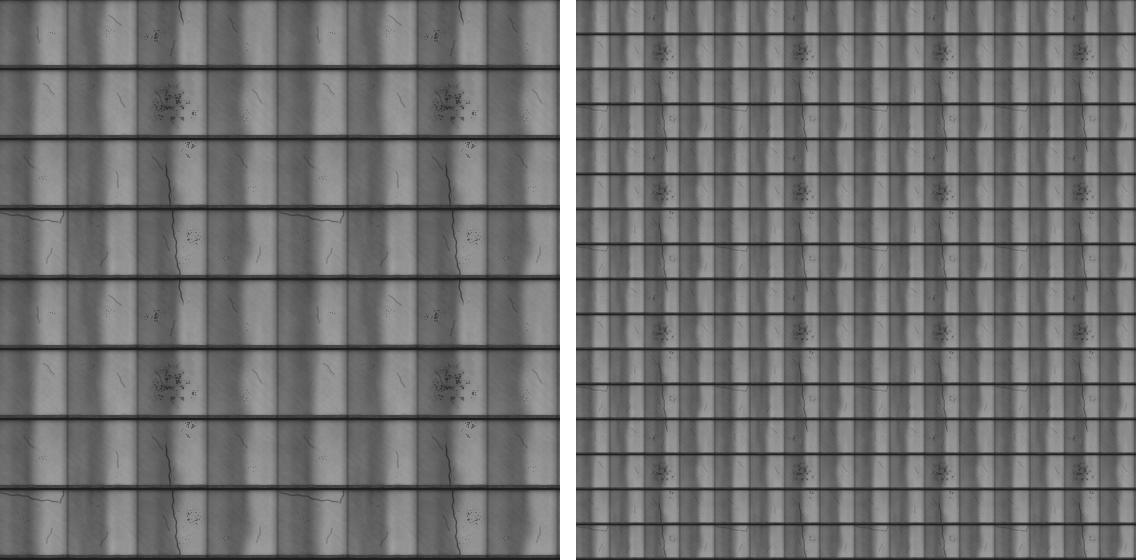
Left: one tile. Right: repeated 2 by 2.
Give the GLSL for this texture, as a Shadertoy shader.

```glsl
// Grey weathered roof tiles: an 8 by 8 grid of folded tiles with dark lips, cracks and stains.
const float TILES = 8.0;          // tiles across and down
const float PERIOD = 4.0;         // tiles before the wear repeats
const float SEAM_SHIFT = 0.035;   // side seams sit left of the grid line
const float GAP_TOP = 0.032;      // black gap below the lip
const float LIP_TOP = 0.073;      // upper edge of the lip
const float CRACK_WIDTH = 0.006;
const float PIT_DENSITY = 26.0;   // pit cells per tile
const float FLANK = 0.425;        // grey levels
const float VALLEY = 0.365;
const float CREST = 0.575;
const float LIP_GREY = 0.25;
const float GAP_GREY = 0.12;

vec2 hash2(vec2 p) {
    vec3 h = fract(vec3(p.xyx) * vec3(0.1031, 0.1030, 0.0973));
    h += dot(h, h.yzx + 33.33);
    return fract((h.xx + h.yz) * h.zy);
}

// Value noise with freq cells per tile, wrapping every PERIOD tiles
float noise(vec2 p, vec2 freq) {
    p *= freq;
    vec2 i = floor(p), f = fract(p), wrap = freq * PERIOD;
    f = f * f * (3.0 - 2.0 * f);
    float a = hash2(mod(i, wrap)).x;
    float b = hash2(mod(i + vec2(1, 0), wrap)).x;
    float c = hash2(mod(i + vec2(0, 1), wrap)).x;
    float d = hash2(mod(i + 1.0, wrap)).x;
    return mix(mix(a, b, f.x), mix(c, d, f.x), f.y);
}

// Cellular noise: distance to the nearest scattered point, in cells
float cellular(vec2 p, float freq) {
    p *= freq;
    vec2 i = floor(p), f = fract(p);
    float nearest = 2.0;
    for (int y = -1; y <= 1; y++)
        for (int x = -1; x <= 1; x++) {
            vec2 o = vec2(x, y);
            nearest = min(nearest, length(o + hash2(mod(i + o, freq * PERIOD)) - f));
        }
    return nearest;
}

vec2 wrapOffset(vec2 d) { return d - PERIOD * round(d / PERIOD); }

// Wavering hairline from a to b, fading at both ends
float crack(vec2 p, vec2 a, vec2 b, float px) {
    float len = length(b - a);
    vec2 dir = (b - a) / len, d = wrapOffset(p - 0.5 * (a + b));
    float along = dot(d, dir), across = dot(d, vec2(-dir.y, dir.x));
    across += 0.012 * sin(along * 15.0 + a.x * 9.0) + 0.006 * sin(along * 43.0);
    float line = 1.0 - smoothstep(CRACK_WIDTH - 0.5 * px, CRACK_WIDTH + px, abs(across));
    return line * (1.0 - smoothstep(0.43, 0.5, abs(along) / len));
}

// Soft round area where pits gather
float patchMask(vec2 p, vec2 center, float radius) {
    return 1.0 - smoothstep(0.2 * radius, radius, length(wrapOffset(p - center)));
}

void mainImage(out vec4 fragColor, in vec2 fragCoord) {
    vec2 p = fragCoord / iResolution.xy * TILES;
    float px = TILES / iResolution.y;
    vec2 shifted = p + vec2(SEAM_SHIFT, 0.0);
    vec2 cell = mod(floor(shifted), PERIOD), t = fract(shifted);
    vec2 rnd = hash2(cell + 11.0);

    // Fold: flat flank, dark valley, bright crest, with drifting edges
    float drift = 0.07 * (hash2(vec2(cell.x, 7.0)).x - 0.5) + 0.05 * (rnd.x - 0.5);
    drift += 0.10 * (noise(p, vec2(3, 2)) - 0.5);
    float fold = t.x + drift;
    float grey = mix(FLANK, VALLEY, smoothstep(0.08, 0.40, fold));
    grey = mix(grey, CREST, smoothstep(0.43, 0.66, fold));
    grey -= 0.11 * smoothstep(0.88, 1.0, t.x);
    grey *= mix(1.04, 0.95, t.y) + 0.04 * (rnd.y - 0.5);

    // Surface: long streaks, mottling and fine diagonal grain
    vec2 slanted = vec2(p.x + p.y, p.y);
    grey += 0.045 * (noise(p, vec2(10, 1)) - 0.5) + 0.03 * (noise(p, vec2(5)) - 0.5);
    grey += 0.025 * (noise(slanted, vec2(16, 9)) - noise(slanted + 0.02, vec2(16, 9)));
    grey += 0.022 * (noise(p, vec2(34)) - 0.5);

    // Stains and pits, gathered in patches
    float heavy = patchMask(p, vec2(2.47, 2.50), 0.48);
    float light = patchMask(p, vec2(2.20, 3.52), 0.25) + patchMask(p, vec2(2.68, 0.58), 0.30)
                + patchMask(p, vec2(2.70, 1.86), 0.22)
                + 0.45 * patchMask(p, cell + 0.2 + 0.6 * hash2(cell + 31.0), 0.22);
    float clumps = smoothstep(0.35, 0.75, noise(p, vec2(13)));
    float pitRadius = 0.48 * clumps * min(heavy + light, 1.0);
    float pits = 1.0 - smoothstep(pitRadius - 0.2, pitRadius + 0.06, cellular(p, PIT_DENSITY));
    grey *= 1.0 - 0.38 * pits * smoothstep(0.02, 0.25, pitRadius);
    grey *= 1.0 - heavy * (0.06 + 0.13 * clumps);

    // Cracks: one long split, one bent split and a faint hairline on each tile
    float split = crack(p, vec2(2.37, 1.72), vec2(2.61, -0.40), px);
    float bent = max(crack(p, vec2(-0.02, 0.97), vec2(0.87, 0.81), px),
                     crack(p, vec2(0.85, 0.80), vec2(0.91, 1.00), px));
    float angle = 1.0 + 1.4 * rnd.x;
    vec2 middle = cell + 0.25 + 0.5 * rnd.yx, reach = 0.13 * vec2(cos(angle), sin(angle));
    float hairline = crack(p, middle - reach, middle + reach, px);
    grey *= 1.0 - max(0.45 * split, max(0.32 * bent, 0.2 * hairline));

    // Side seam and the shadow cast by the tile above
    float seam = min(t.x, 1.0 - t.x);
    grey *= 1.0 - 0.22 * exp(-pow(seam / 0.016, 2.0)) - 0.07 * exp(-seam / 0.04);
    grey *= 1.0 - 0.50 * exp(-(1.0 - t.y) / 0.025);

    // Lip along the lower edge with a black gap beneath
    float edge = t.y + 0.008 * (noise(p, vec2(9, 1)) - 0.5);
    float lip = LIP_GREY + 0.12 * (grey - FLANK) + 0.05 * (noise(p, vec2(40)) - 0.5);
    lip *= 1.0 - 0.2 * exp(-pow(seam / 0.02, 2.0));
    grey *= 1.0 - 0.16 * exp(-max(edge - LIP_TOP, 0.0) / 0.015);
    grey = mix(lip, grey, smoothstep(LIP_TOP - 0.5 * px, LIP_TOP + 0.5 * px, edge));
    grey = mix(GAP_GREY, grey, smoothstep(GAP_TOP - 0.6 * px, GAP_TOP + 0.6 * px, edge));
    fragColor = vec4(vec3(grey), 1.0);
}
```
